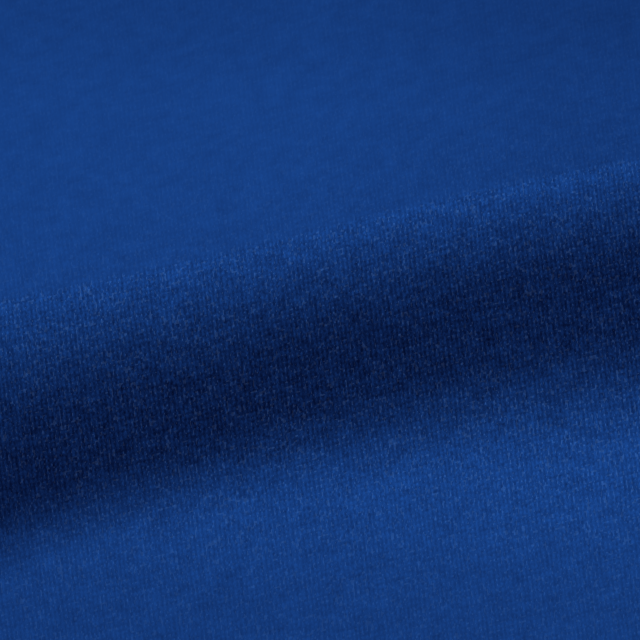
A three.js fragment shader for this texture:

```glsl
varying vec2 vUv;

float hash(vec2 p) {
  vec3 q = fract(p.xyx * vec3(0.1031, 0.1030, 0.0973));
  q += dot(q, q.yzx + 33.33);
  return fract((q.x + q.y) * q.z);
}

float noise(vec2 p) {
  vec2 i = floor(p), f = fract(p);
  f = f * f * (3.0 - 2.0 * f);
  return mix(mix(hash(i), hash(i + vec2(1.0, 0.0)), f.x),
             mix(hash(i + vec2(0.0, 1.0)), hash(i + 1.0), f.x), f.y);
}

// Layered noise, centred on zero
float mottle(vec2 p) {
  float sum = 0.0, weight = 0.5;
  for (int i = 0; i < 4; i++) {
    sum += weight * (noise(p) - 0.5);
    p = mat2(1.6, 0.5, -0.5, 1.6) * p + 17.3;
    weight *= 0.7;
  }
  return sum;
}

// Interlocked loops: upright ribs crossed by V-shaped rows
float knit(vec2 p) {
  p.x += 0.5 * (noise(p * vec2(0.25, 0.12)) - 0.5);
  float rib = cos(6.2832 * p.x);
  float row = cos(6.2832 * (p.y + abs(fract(p.x) - 0.5)));
  return 0.65 * rib + 0.45 * row * (0.6 + 0.4 * rib);
}

// Brightness of the cloth in front of the crest, with a shaded hollow
float foldLight(vec2 uv, float crest) {
  float foot = 0.155 + 0.33 * uv.x - 0.105 * uv.x * uv.x;
  float s = (crest - uv.y) / (crest - foot);
  float hollow = mix(0.76, 0.54, uv.x);
  float shade = smoothstep(-0.10, hollow - 0.06, s)
              * (1.0 - smoothstep(hollow + 0.06, mix(1.2, 1.3, uv.x), s));
  float base = 0.80 + 0.12 * smoothstep(0.0, 0.25, uv.y) + 0.06 * uv.x;
  return base - 0.84 * shade;
}

// Brightness of the soft cloth lying behind the crest
float backLight(vec2 uv, float crest) {
  float light = 1.0 - 0.12 * smoothstep(0.82, 1.0, uv.y);
  light -= 0.13 * smoothstep(0.45, 1.0, uv.x);
  return light - 0.08 * exp(-(uv.y - crest) * 18.0);
}

void main() {
  vec2 uv = vUv;
  float crest = 0.53 + 0.223 * uv.x + 0.004 * sin(6.2832 * (uv.x - 0.5));
  float depth = crest - uv.y;
  float front = smoothstep(-0.008, 0.008, depth);

  // Broad light
  float light = mix(backLight(uv, crest), foldLight(uv, crest), front);
  light += 0.04 * exp(-pow((depth - 0.012) / 0.02, 2.0));

  // Sharp on the fold, blurred behind it and towards the near edge
  float focus = mix(0.14 + 0.26 * exp(min(depth, 0.0) * 9.0),
                    mix(0.5, 1.0, smoothstep(0.0, 0.35, uv.y)), front);

  // Weave and uneven dye
  vec2 cloth = vec2(uv.x - 0.12 * depth, depth + 0.04 * uv.x);
  float weave = knit(cloth * vec2(145.0, 125.0));
  float patches = mottle(cloth * vec2(42.0, 75.0));
  float grain = mottle(cloth * vec2(190.0, 180.0));
  float speck = noise(cloth * vec2(390.0, 310.0) + 71.0) - 0.5;
  light += focus * (0.15 * weave + 0.42 * grain + 0.22 * speck);
  light += patches * mix(0.15, 0.24, focus);

  // Blue dye from shadow to lit cloth
  vec3 color = mix(vec3(0.025, 0.085, 0.23), vec3(0.088, 0.25, 0.52),
                   clamp(light, -0.25, 1.3));

  // Pale stray fibres
  float fibre = noise(cloth * vec2(370.0, 250.0) + 41.0);
  color += focus * vec3(0.06, 0.055, 0.045) * smoothstep(0.6, 0.95, fibre);
  gl_FragColor = vec4(max(color, 0.0), 1.0);
}
```
